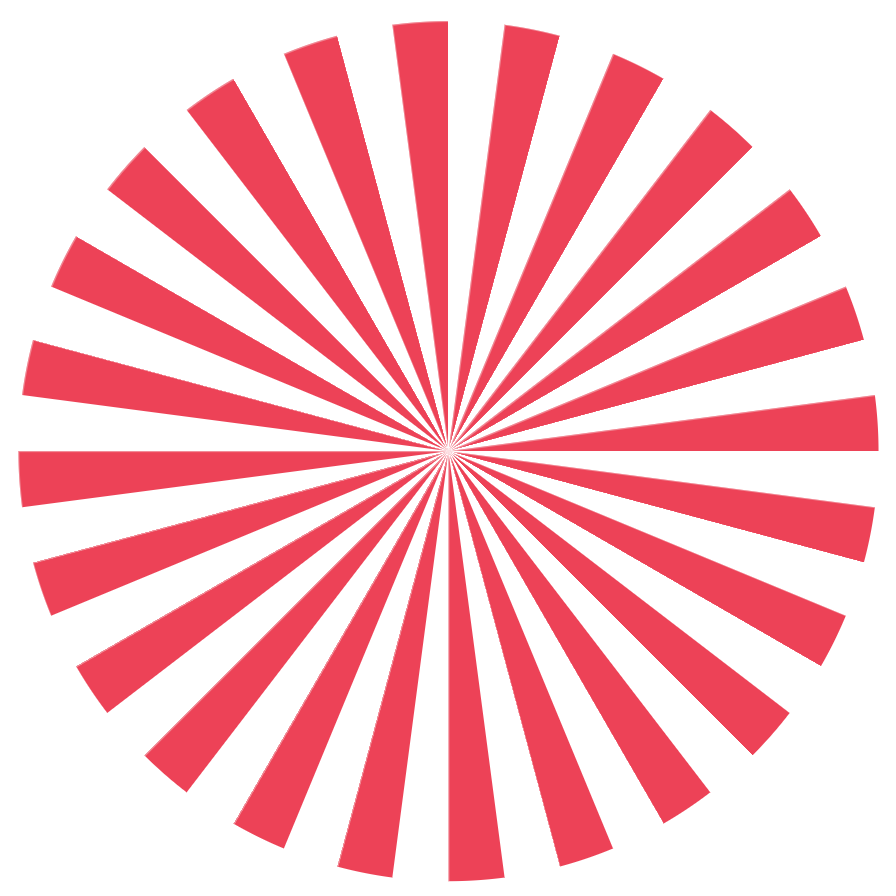
Write a WebGL 1 fragment shader that draws this background.

```glsl
precision highp float;
// Red sunburst disc of 24 evenly spaced rays with a thin lit bevel on white.

uniform vec2 u_resolution;

const float TAU = 6.2831853;
const vec3 WHITE = vec3(1.0);
const vec3 RED = vec3(0.93, 0.26, 0.34);
const vec3 BEVEL = vec3(0.94, 0.52, 0.57);

// Signed distance to a disc cut into equal rays and gaps, negative inside a ray.
float raysDistance(vec2 p, float rayCount, float discRadius) {
  float radius = length(p);
  float period = TAU / rayCount;
  float halfWidth = 0.25 * period;
  float angle = radius > 0.0 ? mod(atan(p.y, p.x), period) : 0.0;
  float side = radius * sin(abs(angle - halfWidth) - halfWidth);
  return max(side, radius - discRadius);
}

// Soft coverage of a shape from its signed distance.
float coverage(float dist, float pixel) {
  return clamp(0.5 - dist / pixel, 0.0, 1.0);
}

void main() {
  float size = min(u_resolution.x, u_resolution.y);
  float pixel = 1.0 / size;
  vec2 p = (gl_FragCoord.xy - 0.5 * u_resolution) / size;

  vec2 center = vec2(0.0005, -0.0035);
  float rayCount = 24.0;
  float discRadius = 0.48;
  vec2 q = p - center;

  // Rays
  float ray = coverage(raysDistance(q, rayCount, discRadius), pixel);

  // Bevel on the edges that face the upper left
  vec2 towardLight = 0.0016 * vec2(-0.707, 0.707);
  float shifted = coverage(raysDistance(q + towardLight, rayCount, discRadius), pixel);
  float lit = clamp(ray - shifted, 0.0, 1.0);
  vec3 rayColor = mix(RED, BEVEL, lit);

  // Pale hub where the rays meet
  float hub = 0.65 * (1.0 - smoothstep(0.002, 0.014, length(q)));
  vec3 color = mix(WHITE, rayColor, ray * (1.0 - hub));

  gl_FragColor = vec4(color, 1.0);
}
```
